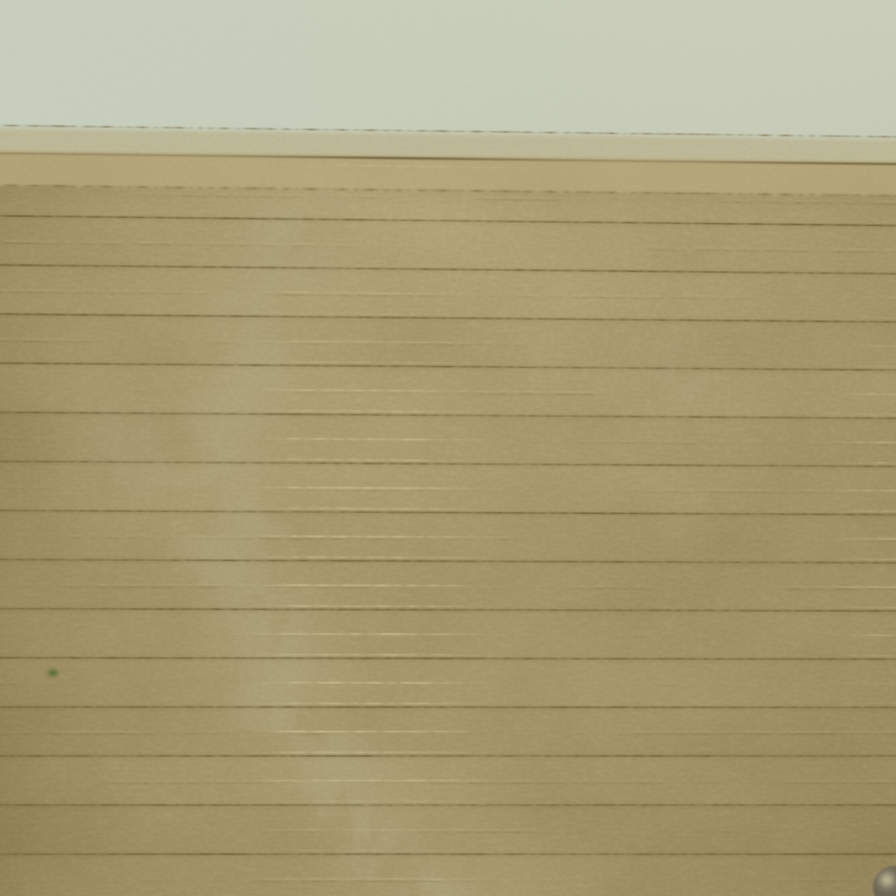
Reproduce this texture procedurally as a Shadertoy shader.

```glsl
// Horizontally grooved tan boarding under a pale wall, with a thin trim between.
// Fourteen slightly tilted grooves come from one repeated distance; layered sines
// give stains and uneven wear, and cellular noise gives the fine grain.

const float PITCH = 0.0548;          // groove spacing
const float FIRST_GROOVE = 0.2409;   // measured down from the top, at the left
const float GROOVE_WIDTH = 0.0013;
const float WALL_END = 0.140;
const float TRIM_END = 0.171;
const float LEDGE_END = 0.207;
const float TILT = 0.0130;           // drop to the right, fading downward

const vec3 WALL = vec3(0.795, 0.808, 0.728);
const vec3 TRIM = vec3(0.74, 0.72, 0.59);
const vec3 LEDGE = vec3(0.705, 0.645, 0.475);
const vec3 WOOD = vec3(0.645, 0.585, 0.415);
const vec3 STAIN = vec3(0.685, 0.645, 0.495);
const vec3 GROOVE = vec3(0.42, 0.36, 0.22);
const vec3 GLINT = vec3(0.80, 0.75, 0.58);
const vec3 LEAF = vec3(0.30, 0.40, 0.17);

float hash(float n) { return fract(sin(n * 91.7) * 4375.5); }

vec2 hash2(vec2 c) {
    return fract(sin(vec2(dot(c, vec2(127.1, 311.7)), dot(c, vec2(269.5, 183.3)))) * 4375.5);
}

// Distance to the nearest scattered point
float cellular(vec2 p) {
    vec2 cell = floor(p), f = fract(p);
    float nearest = 2.0;
    for (int y = -1; y <= 1; y++)
        for (int x = -1; x <= 1; x++) {
            vec2 o = vec2(x, y);
            nearest = min(nearest, length(o + hash2(cell + o) - f));
        }
    return nearest;
}

// Smooth variation, about -1 to 1
float layeredSines(vec2 p) {
    float sum = 0.0, gain = 0.5;
    for (int i = 0; i < 4; i++) {
        sum += gain * sin(p.x + 1.7 * sin(p.y)) * cos(p.y + 1.3 * sin(p.x * 0.8));
        p = mat2(1.6, 1.1, -1.1, 1.6) * p + 2.3;
        gain *= 0.6;
    }
    return sum;
}

float bump(float d, float w) { return exp(-d * d / (w * w)); }

void mainImage(out vec4 fragColor, in vec2 fragCoord) {
    vec2 uv = fragCoord / iResolution.xy;
    float px = 1.0 / iResolution.y;
    float x = uv.x, down = 1.0 - uv.y;
    float s = down - x * TILT * clamp((0.82 - down) / 0.68, 0.0, 1.0);
    float thin = max(GROOVE_WIDTH, 0.6 * px);

    // Board coordinates: nearest groove and the ridge between grooves
    float k = (s - FIRST_GROOVE) / PITCH;
    float row = round(k), ridgeRow = floor(k);
    float grooveOffset = (k - row) * PITCH;
    float ridgeOffset = (fract(k) - 0.52) * PITCH;
    float boards = smoothstep(LEDGE_END - 0.002, LEDGE_END + 0.004, s);

    // Fine grain at two scales, and a broad tone over the boards
    float fine = cellular(vec2(x * 170.0, uv.y * 230.0)) - 0.5;
    float grain = cellular(vec2(x * 55.0, s * 240.0)) - 0.5;
    float blotch = layeredSines(vec2(x * 7.0, s * 9.0) + 0.6);
    vec3 wood = WOOD + 0.024 * blotch + 0.016 * grain + 0.022 * fine;
    wood += 0.055 * (0.57 - down) + 0.012 * (hash(ridgeRow + 4.0) - 0.5);
    wood += 0.020 * bump(x - 0.45, 0.25) - 0.040 * exp(-x * 14.0);
    wood -= 0.026 * smoothstep(0.5, 1.0, x) * down;
    wood -= 0.020 * bump(s - LEDGE_END, 0.015);

    // Pale vertical stains with ragged borders
    float stainPath = 0.26 + 0.9 * (down - 0.52) * (down - 0.52);
    float stain = bump(x - stainPath - 0.02 * sin(row * 2.4), 0.05);
    stain += 0.7 * bump(x - 0.76, 0.035) * bump(down - 0.40, 0.17);
    stain += 0.6 * bump(x - 0.14, 0.06) * bump(down - 0.51, 0.08);
    float ragged = layeredSines(vec2(x * 24.0, s * 17.0));
    wood = mix(wood, STAIN + 0.02 * fine, 0.65 * stain * smoothstep(-0.5, 0.4, ragged));

    // Thin straight grooves, grainy in depth, in a narrow soft shadow
    float wear = layeredSines(vec2(x * 9.0 + row * 4.1, row * 2.7));
    float grit = cellular(vec2(x * 95.0, row * 7.3)) - 0.5;
    float depth = clamp(0.50 + 0.20 * wear + 0.45 * grit, 0.1, 0.85);
    wood -= 0.018 * bump(grooveOffset - 0.001, 0.0035);
    wood = mix(wood, GROOVE, bump(grooveOffset, thin) * depth * step(-0.5, k));

    // Faint broken ridges: a dark hairline beside a paler one
    float ridge = smoothstep(-0.2, 0.5, layeredSines(vec2(x * 9.0 + ridgeRow * 6.1, ridgeRow)));
    ridge *= clamp(0.7 + 1.2 * (cellular(vec2(x * 80.0, ridgeRow * 3.7)) - 0.5), 0.0, 1.0);
    wood -= 0.045 * bump(ridgeOffset - 0.002, thin) * ridge;
    wood += 0.025 * bump(ridgeOffset + 0.001, thin) * ridge;

    // Broken glints in the lit column and at the right edge
    float lit = smoothstep(0.27, 0.34, x) * (1.0 - smoothstep(0.44, 0.57, x));
    lit *= smoothstep(0.20, 0.55, down) * (1.0 - 0.7 * smoothstep(0.84, 0.92, down));
    lit += 0.7 * smoothstep(0.92, 0.98, x) * bump(down - 0.58, 0.2);
    float broken = clamp(0.75 + 1.1 * (cellular(vec2(x * 70.0, ridgeRow * 5.9)) - 0.5), 0.0, 1.0);
    float glint = bump(ridgeOffset + 0.001, thin) + 0.8 * bump(grooveOffset + 0.004, thin);
    wood = mix(wood, GLINT, 0.70 * glint * lit * broken);

    // Wall, trim and ledge, stacked from the top
    vec3 color = WALL + vec3(-0.015, 0.0, 0.008) * (1.0 - x) - 0.015 * x * down / WALL_END;
    color += 0.008 * fine;
    color = mix(color, TRIM + 0.015 * fine, smoothstep(WALL_END - 0.002, WALL_END + 0.008, s));
    vec3 ledge = LEDGE + 0.015 * blotch + 0.015 * fine;
    color = mix(color, ledge, smoothstep(TRIM_END - 0.006, TRIM_END + 0.002, s));
    color = mix(color, wood, boards);
    float seam = clamp(0.6 + 1.2 * (cellular(vec2(x * 75.0, 2.5)) - 0.5), 0.0, 1.0);
    float crack = 0.30 + 0.5 * bump(x - 0.45, 0.13) + 0.4 * smoothstep(0.72, 0.95, x);
    color = mix(color, GROOVE, bump(s - TRIM_END, thin * 1.3) * crack);
    color = mix(color, GROOVE, 0.50 * seam * bump(s - WALL_END, thin));
    color = mix(color, GROOVE, 0.45 * seam * bump(s - LEDGE_END, thin * 1.4));
    color = mix(color, GLINT, 0.6 * bump(s - 0.180, thin) * bump(x - 0.45, 0.09) * seam);

    // A leaf scrap and a metal knob in the corner
    color = mix(color, LEAF, 0.8 * bump(length((uv - vec2(0.059, 0.249)) * vec2(0.8, 1.0)), 0.0045));
    vec2 knob = uv - vec2(0.998, 0.010);
    float metal = 0.42 + 0.30 * bump(length(knob - vec2(-0.008, 0.008)), 0.009);
    color = mix(color, metal * vec3(1.0, 0.95, 0.78), 1.0 - smoothstep(0.021, 0.026, length(knob)));

    fragColor = vec4(clamp(color, 0.0, 1.0), 1.0);
}
```
